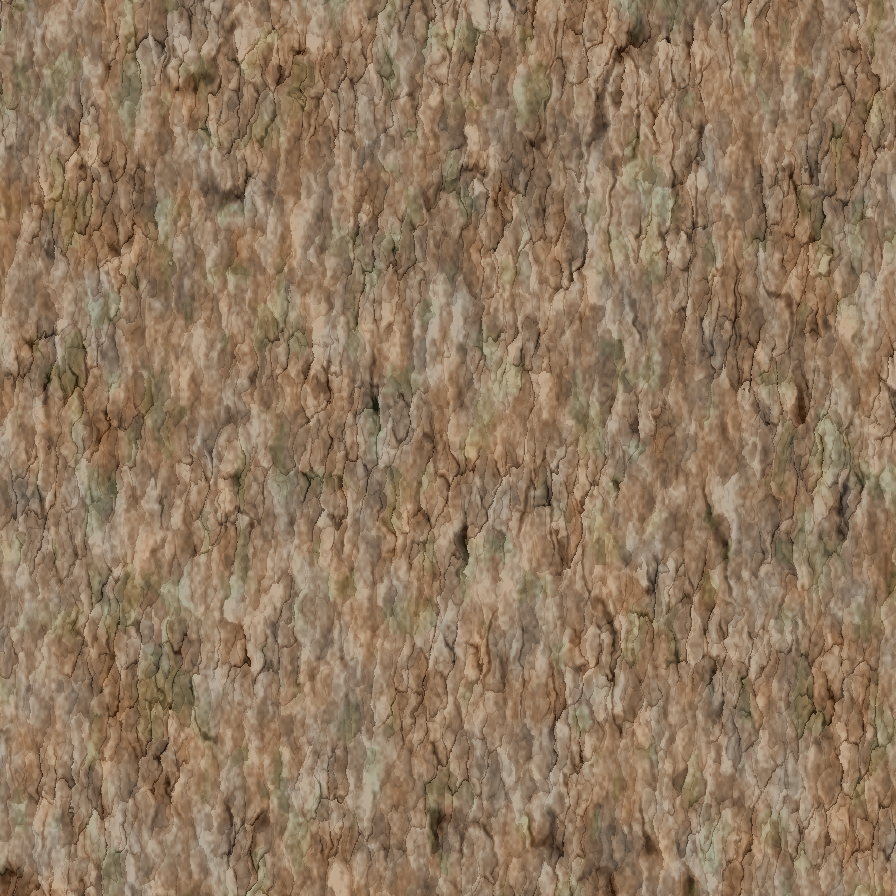
Write a Shadertoy shader that draws this texture.

```glsl
// Weathered tree bark: ragged upright flakes in two sizes from stretched cell noise,
// shaded along their lower right rims, with fine fibres, thin dark fissures
// and soft rusty, grey and mossy tints.

const vec3 DEEP_BROWN = vec3(0.28, 0.20, 0.135);
const vec3 BARK_BROWN = vec3(0.56, 0.45, 0.35);
const vec3 PALE_FLAKE = vec3(0.69, 0.61, 0.52);
const vec3 RUST_TINT = vec3(0.055, -0.005, -0.050);
const vec3 MOSS_TINT = vec3(-0.050, 0.005, -0.025);

const vec2 FLAKE_GRID = vec2(52.0, 19.0);
const vec2 CHIP_GRID = vec2(98.0, 42.0);
const vec2 FIBRE_GRID = vec2(120.0, 38.0);
const vec2 GRAIN_GRID = vec2(270.0, 200.0);
const vec2 FISSURE_GRID = vec2(30.0, 8.0);
const vec2 RAGGEDNESS = vec2(0.014, 0.030);

const float BASE_TONE = 0.595;
const float FLAKE_CONTRAST = 0.12;
const float CHIP_CONTRAST = 0.10;
const float FIBRE_CONTRAST = 0.30;
const float GRAIN_CONTRAST = 0.12;
const float PATCH_CONTRAST = 0.10;
const float RIM_SHADOW = 0.25;
const float FISSURE_SHADOW = 0.20;

float hash(vec2 p) {
    vec3 q = fract(vec3(p.xyx) * 0.1031);
    q += dot(q, q.yzx + 33.33);
    return fract((q.x + q.y) * q.z);
}

vec2 hash2(vec2 p) {
    return vec2(hash(p), hash(p + vec2(37.0, 91.0)));
}

float noise(vec2 p) {
    vec2 cell = floor(p);
    vec2 f = fract(p);
    f = f * f * (3.0 - 2.0 * f);
    float low = mix(hash(cell), hash(cell + vec2(1.0, 0.0)), f.x);
    float high = mix(hash(cell + vec2(0.0, 1.0)), hash(cell + 1.0), f.x);
    return mix(low, high, f.y);
}

float fbm(vec2 p) {
    float sum = 0.0;
    float weight = 0.533;
    for (int i = 0; i < 4; i++) {
        sum += weight * noise(p);
        p = p * 2.03 + 17.3;
        weight *= 0.5;
    }
    return sum;
}

// Cell noise: x = gap to the nearest rim, y = random value, zw = offset from the centre.
vec4 flakes(vec2 p) {
    vec2 base = floor(p);
    float nearest = 9.0;
    float second = 9.0;
    vec2 owner = base;
    vec2 offset = vec2(0.0);
    for (int y = -1; y <= 1; y++) {
        for (int x = -1; x <= 1; x++) {
            vec2 cell = base + vec2(x, y);
            vec2 toPoint = p - cell - hash2(cell);
            float d = length(toPoint);
            if (d < nearest) {
                second = nearest;
                nearest = d;
                owner = cell;
                offset = toPoint;
            } else {
                second = min(second, d);
            }
        }
    }
    return vec4(second - nearest, hash(owner + 5.7), offset);
}

// Shadow along the lower right rim of a flake.
float rimShadow(vec4 flake, float width) {
    float facing = smoothstep(-0.25, 0.45, flake.z - 0.8 * flake.w);
    return (1.0 - smoothstep(0.0, width, flake.x)) * facing;
}

vec3 barkColor(float tone) {
    vec3 shade = mix(DEEP_BROWN, BARK_BROWN, clamp((tone - 0.28) / 0.28, -0.4, 1.0));
    return mix(shade, PALE_FLAKE, clamp((tone - 0.56) / 0.13, 0.0, 1.3));
}

void mainImage(out vec4 fragColor, in vec2 fragCoord) {
    vec2 p = fragCoord / iResolution.xy;

    // Ragged flake outlines
    vec2 warp = vec2(fbm(p * vec2(70.0, 50.0)), fbm(p * vec2(85.0, 45.0) + 40.0)) - 0.5;
    vec2 q = p + warp * RAGGEDNESS;
    vec4 flake = flakes(q * FLAKE_GRID);
    vec4 chip = flakes(q * CHIP_GRID + 60.0);

    // Surface tone
    float rough = smoothstep(0.30, 0.72, noise(p * vec2(22.0, 15.0) + 8.0));
    float tone = BASE_TONE;
    tone += FLAKE_CONTRAST * (flake.y - 0.5) - 0.035 * flake.z;
    tone += CHIP_CONTRAST * (chip.y - 0.5) - 0.03 * chip.z;
    tone += FIBRE_CONTRAST * (fbm(q * FIBRE_GRID) - 0.5);
    tone += GRAIN_CONTRAST * (noise(p * GRAIN_GRID) - 0.5);
    tone += PATCH_CONTRAST * (fbm(p * vec2(7.0, 6.0)) - 0.5);

    // Rim shadows and long upright fissures
    tone -= RIM_SHADOW * rimShadow(flake, 0.22) * mix(0.15, 1.0, rough);
    tone -= 0.4 * RIM_SHADOW * rimShadow(chip, 0.30) * mix(0.3, 1.0, rough);
    float ridge = abs(noise(q * FISSURE_GRID + 23.0) - 0.5);
    float broken = smoothstep(0.52, 0.72, noise(p * vec2(18.0, 14.0) + 71.0));
    tone -= FISSURE_SHADOW * broken * (1.0 - smoothstep(0.01, 0.06, ridge));

    // Rusty, grey and mossy tints
    float rust = fbm(q * vec2(34.0, 18.0) + 12.0) - 0.48 + 0.15 * (chip.y - 0.5);
    float moss = smoothstep(0.62, 0.85, noise(q * vec2(48.0, 26.0) + 90.0));
    vec3 color = barkColor(tone) + RUST_TINT * rust * 2.0 + MOSS_TINT * moss * 0.7;
    fragColor = vec4(clamp(color, 0.0, 1.0), 1.0);
}
```
